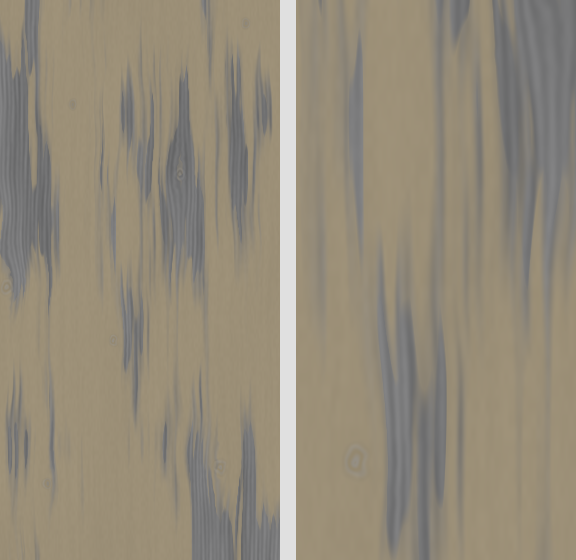
Left: the whole. Right: its middle third, enlarged.
Reproduce this texture procedurally as a Shadertoy shader.

```glsl
const float TAU = 6.2831853;
const vec3 PAINT = vec3(0.612, 0.563, 0.467);
const vec3 WOOD_DARK = vec3(0.375, 0.378, 0.385);
const vec3 WOOD_LIGHT = vec3(0.52, 0.522, 0.53);

float hash(vec2 p) {
    vec3 q = fract(p.xyx * vec3(0.1031, 0.1030, 0.0973));
    q += dot(q, q.yzx + 33.33);
    return fract((q.x + q.y) * q.z);
}

// Value noise centred on zero
float noise(vec2 p) {
    vec2 cell = floor(p), f = fract(p);
    f = f * f * (3.0 - 2.0 * f);
    float low = mix(hash(cell), hash(cell + vec2(1, 0)), f.x);
    float high = mix(hash(cell + vec2(0, 1)), hash(cell + vec2(1, 1)), f.x);
    return mix(low, high, f.y) - 0.5;
}

// x: sideways bend of the grain, y: ring pattern, z: knot coverage
vec3 knots(vec2 p) {
    vec3 sum = vec3(0.0);
    for (float i = 0.0; i < 7.0; i++) {
        vec2 seed = vec2(i + 3.0, 17.0);
        vec2 centre = vec2(fract(0.17 + i * 0.618), (i + hash(seed)) * 2.0 / 7.0);
        float size = mix(0.014, 0.024, hash(seed + 9.0));
        vec2 q = (p - centre) / size;
        q += 0.5 * vec2(noise(p * 60.0), noise(p * 60.0 + 31.0));
        float d = length(q * vec2(1.0, 0.8));
        float cover = 1.0 - smoothstep(0.5, 1.5, d);
        float halo = exp(-dot(q * vec2(0.4, 0.16), q * vec2(0.4, 0.16)));
        sum += vec3(-0.7 * q.x * size * halo, sin(d * 9.0) * cover, cover);
    }
    return sum;
}

// How far the paint has worn away, zero on average
float wearAmount(vec2 p) {
    float band = cos(TAU * (1.9 * p.x + 0.25 * p.y - 1.388));
    float patches = noise(p * vec2(7.0, 1.4) + 5.0);
    float streaks = noise(p * vec2(27.0, 2.5) + 41.0);
    float fibres = noise(p * vec2(85.0, 5.0) + 83.0);
    return 0.05 * band + 0.45 * patches + 0.35 * streaks + 0.2 * fibres;
}

// Brightness of the bare wood, 0 to 1
float woodGrain(vec2 p) {
    float wander = 5.0 * noise(p * vec2(9.0, 2.0) + 13.0);
    float lines = sin(TAU * 68.0 * p.x + wander);
    float fibres = noise(p * vec2(120.0, 7.0) + 57.0);
    float tone = noise(p * vec2(14.0, 2.0) + 71.0);
    return clamp(0.54 + 0.15 * lines + 0.4 * fibres + 0.5 * tone, 0.0, 1.0);
}

void mainImage(out vec4 fragColor, in vec2 fragCoord) {
    vec2 p = fragCoord / iResolution.x;
    vec3 knot = knots(p);

    // Grain follows the knots and sways slightly
    vec2 g = p + vec2(knot.x + 0.012 * noise(p * vec2(6.0, 8.0)), 0.0);

    // Paint with faint unevenness
    float hair = noise(g * vec2(110.0, 3.5) + 23.0);
    vec3 paint = PAINT * (1.0 + 0.025 * noise(p * vec2(5.0, 3.0)) + 0.02 * hair);

    // Bare wood
    vec3 wood = mix(WOOD_DARK, WOOD_LIGHT, woodGrain(g));

    // Sharp bare patches, surrounded by thinly rubbed streaks
    float wear = wearAmount(g);
    float bare = smoothstep(0.085, 0.125, wear);
    float rubbed = smoothstep(-0.03, 0.12, wear) * clamp(0.5 + 1.1 * hair, 0.05, 0.9);
    float exposed = max(bare * 0.96, rubbed);
    exposed = max(exposed, knot.z * (0.25 + 0.25 * knot.y));

    vec3 color = mix(paint, wood, exposed);
    color += 0.03 * knot.y;
    color += 0.012 * noise(p * vec2(180.0, 60.0));
    fragColor = vec4(color, 1.0);
}
```
